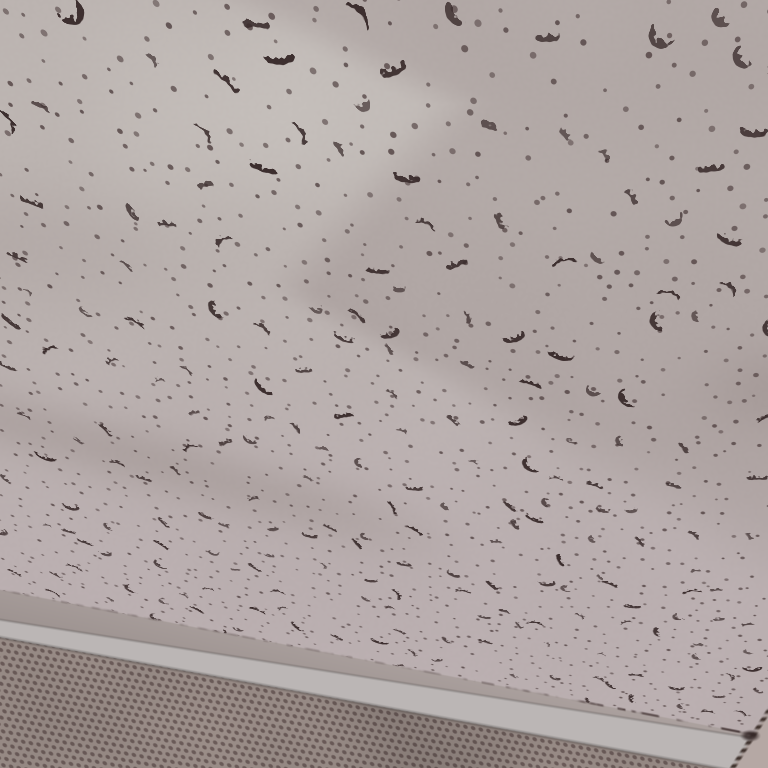
Reproduce this texture procedurally as a Shadertoy shader.

```glsl
// Fissured acoustic ceiling tile in soft light, above a metal trim and a perforated grille.

vec2 hash2(vec2 p) {
    vec3 a = fract(p.xyx * vec3(0.1031, 0.1030, 0.0973));
    a += dot(a, a.yzx + 33.33);
    return fract((a.xx + a.yz) * a.zy);
}

float cornerSlope(vec2 cell, vec2 offset) {
    float angle = 6.2832 * hash2(cell + 71.0).x;
    return dot(vec2(cos(angle), sin(angle)), offset);
}

float gradientNoise(vec2 p) {
    vec2 i = floor(p), f = p - i;
    vec2 u = f * f * f * (f * (f * 6.0 - 15.0) + 10.0);
    vec2 e = vec2(1, 0);
    return mix(mix(cornerSlope(i, f), cornerSlope(i + e, f - e), u.x),
               mix(cornerSlope(i + e.yx, f - e.yx), cornerSlope(i + 1.0, f - 1.0), u.x), u.y);
}

// Scattered holes: round when stretch is zero, otherwise bent ragged grooves
float cavities(vec2 q, float stretch, float radius, float density, float blur) {
    vec2 home = floor(q);
    float rough = stretch > 0.0 ? gradientNoise(q * 13.0) : 0.0;
    float cover = 0.0;
    for (int j = -1; j <= 1; j++)
    for (int i = -1; i <= 1; i++) {
        vec2 cell = home + vec2(i, j);
        vec2 place = hash2(cell), shape = hash2(cell + 19.7), kind = hash2(cell + 47.3);
        if (kind.x > density) continue;
        vec2 v = q - cell - 0.08 - 0.84 * place;
        float angle = mix(-0.7, 1.3, shape.x);
        vec2 along = vec2(cos(angle), sin(angle));
        v = vec2(dot(v, along), dot(v, vec2(-along.y, along.x)));
        float halfLength = stretch * mix(0.35, 1.0, shape.y);
        v.y += (kind.y - 0.5) * 5.0 * stretch * v.x * v.x / max(halfLength, 0.05) + rough * 0.06;
        float d = length(vec2(max(abs(v.x) - halfLength, 0.0), v.y));
        d -= radius * mix(0.6, 1.15, kind.y) * (1.0 + rough);
        cover = max(cover, smoothstep(blur, -blur, d) * mix(0.65, 1.0, shape.y));
    }
    return cover;
}

// Broad patches of daylight and shadow on the tile
float daylight(vec2 p) {
    float soft = 0.025 + 0.16 * max(p.x - 0.55, 0.0);
    float upper = smoothstep(-0.03, 0.04, p.y - 1.0 + 0.5 * (p.x - 0.3125));
    float side = p.x - 0.37 - 0.91 * (p.y - 0.63);
    float under = p.y - 0.62 + 0.52 * (p.x - 0.37);
    float wedge = smoothstep(-0.05, 0.07, side) * smoothstep(-soft, soft, under);
    float shade = max(upper * 0.75, wedge * mix(0.72, 1.0, exp(-6.0 * max(under, 0.0))));
    float light = mix(0.68, 0.2, shade);
    light += 0.36 * (1.0 - shade) * exp(-dot(p - vec2(0.37, 0.85), (p - vec2(0.37, 0.85)) * vec2(14, 40)));
    float band = (p.y - 0.455 + 0.28 * p.x) / 0.042;
    light -= 0.52 * exp(-band * band) * smoothstep(0.68, 0.35, p.x);
    vec2 left = (p - vec2(0.0, 0.68)) / vec2(0.3, 0.09);
    vec2 right = (p - vec2(1.0, 0.49)) / vec2(0.09, 0.06);
    light -= 0.3 * exp(-dot(left, left)) + 0.4 * exp(-dot(right, right));
    return light + 0.09 * gradientNoise(p * 6.0) + 0.05 * gradientNoise(p * 160.0);
}

vec3 tile(vec2 p, float pixel) {
    vec3 tint = mix(vec3(0.765, 0.74, 0.725), vec3(0.76, 0.715, 0.725), smoothstep(0.75, 0.2, p.y));
    vec3 color = mix(vec3(0.665, 0.622, 0.615), tint, daylight(p));

    // Perspective: the tile recedes toward the trim
    float nearness = p.y + 0.19 * p.x + 0.6;
    vec2 q = vec2(p.x - 0.5, 1.6) / nearness;
    float blur = 1.1 * pixel / (nearness * nearness);
    float pinholes = cavities(q / 0.023, 0.0, 0.105, 0.72, blur / 0.023);
    float grooves = cavities(q / 0.058 + 9.0, 0.18, 0.045, 0.82, blur / 0.058);
    color = mix(color, vec3(0.33, 0.27, 0.27), 0.85 * pinholes);
    return mix(color, vec3(0.23, 0.175, 0.175), grooves);
}

vec3 grille(vec2 p) {
    vec2 g = vec2(p.x + 0.12 * p.y, p.y + 0.18 * p.x) / vec2(0.0098, 0.0088);
    g.x += 0.5 * mod(floor(g.y), 2.0);
    float hole = smoothstep(0.42, 0.16, length(fract(g) - 0.5));
    vec3 color = mix(vec3(0.59, 0.54, 0.52), vec3(0.41, 0.35, 0.34), hole);
    float fold = (p.x - 0.57 + 0.5 * p.y) / 0.09;
    color *= 1.0 - 0.1 * exp(-fold * fold) + 0.05 * gradientNoise(p * 9.0);
    return color;
}

void mainImage(out vec4 fragColor, in vec2 fragCoord) {
    vec2 p = fragCoord / iResolution.xy;
    float pixel = 1.0 / iResolution.y;

    // Signed heights above the slanted trim edges
    float tileEdge = p.y - 0.232 + 0.192 * p.x;
    float lipEdge = p.y - 0.193 + 0.157 * p.x;
    float grilleEdge = p.y - 0.170 + 0.182 * p.x;

    vec3 color = tile(p, pixel);
    vec3 trim = vec3(0.645, 0.605, 0.595) + 0.7 * tileEdge + 0.03 * p.x;
    color = mix(color, trim, smoothstep(pixel, -pixel, tileEdge));
    float crumbs = smoothstep(-0.1, 0.35, gradientNoise(vec2(p.x * 95.0, 3.5)));
    float gap = smoothstep(0.003, 0.0, abs(tileEdge)) * mix(0.25, 0.9, smoothstep(0.5, 1.0, p.x));
    color = mix(color, vec3(0.27, 0.21, 0.21), gap * crumbs);

    // Bright lip, then the grille beneath its thin shadow
    color = mix(color, vec3(0.735, 0.715, 0.71), smoothstep(pixel, -pixel, lipEdge));
    color *= 1.0 - 0.16 * smoothstep(0.003, 0.0, abs(lipEdge));
    color = mix(color, grille(p), smoothstep(pixel, -pixel, grilleEdge));
    color *= 1.0 - 0.22 * smoothstep(0.004, 0.0, abs(grilleEdge));

    // Neighbouring panel at the right corner, with a beaded dark seam
    float seam = (p.x - 0.954 - 0.63 * p.y) * 0.846;
    color = mix(color, vec3(0.71, 0.66, 0.645), smoothstep(-pixel, pixel, seam));
    float beads = 0.55 + 0.45 * sin(p.y * 620.0);
    color = mix(color, vec3(0.25, 0.2, 0.18), beads * smoothstep(0.005, 0.001, abs(seam)));
    float corner = length((p - vec2(0.977, 0.042)) * vec2(0.6, 1.0));
    color = mix(color, vec3(0.2, 0.15, 0.15), 0.8 * smoothstep(0.009, 0.003, corner));
    fragColor = vec4(color, 1.0);
}
```
